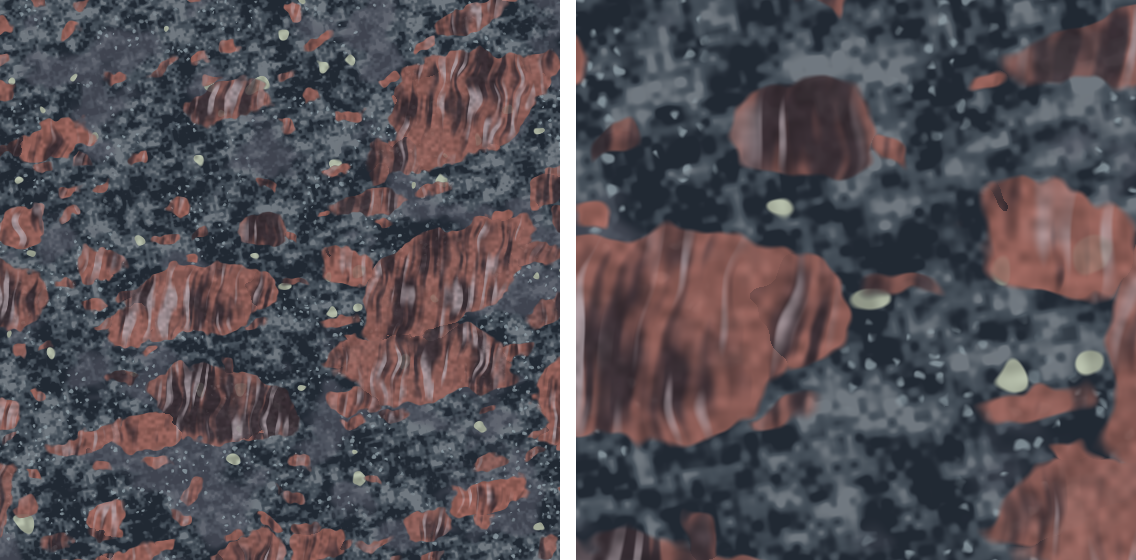
Left, the full canvas; right, a detail of the centre.
A Shadertoy shader for this texture:

```glsl
// Polished granite: streaked brick-red feldspar crystals in a speckled blue-grey groundmass.

const float TILT = 0.17;
const vec3 INK    = vec3(0.13, 0.16, 0.20);
const vec3 SLATE  = vec3(0.27, 0.31, 0.35);
const vec3 ASH    = vec3(0.44, 0.47, 0.50);
const vec3 MAUVE  = vec3(0.33, 0.34, 0.39);
const vec3 WINE   = vec3(0.22, 0.17, 0.19);
const vec3 BRICK  = vec3(0.57, 0.37, 0.34);
const vec3 PALE   = vec3(0.68, 0.62, 0.64);
const vec3 FROST  = vec3(0.58, 0.64, 0.67);
const vec3 LICHEN = vec3(0.65, 0.68, 0.61);

vec2 hash2(vec2 p) {
    vec3 q = fract(p.xyx * vec3(0.1031, 0.1030, 0.0973));
    q += dot(q, q.yzx + 33.33);
    return fract((q.xx + q.yz) * q.zy);
}

float noise(vec2 p) {
    vec2 i = floor(p), f = fract(p);
    f = f * f * (3.0 - 2.0 * f);
    float low  = mix(hash2(i).x, hash2(i + vec2(1, 0)).x, f.x);
    float high = mix(hash2(i + vec2(0, 1)).x, hash2(i + vec2(1, 1)).x, f.x);
    return mix(low, high, f.y);
}

float fbm(vec2 p) {
    float sum = 0.0, weight = 0.533;
    for (int i = 0; i < 4; i++) {
        sum += weight * noise(p);
        p = mat2(1.6, 1.2, -1.2, 1.6) * p + 17.3;
        weight *= 0.5;
    }
    return sum;
}

vec2 rotate(vec2 p, float angle) {
    float c = cos(angle), s = sin(angle);
    return vec2(c * p.x + s * p.y, c * p.y - s * p.x);
}

vec2 wobble(vec2 p, float freq) {
    return vec2(noise(p * freq), noise(p * freq + 57.0)) - 0.5;
}

// Nearest scattered crystal: x = signed distance, y = random tone.
vec2 crystals(vec2 p, vec2 cell, vec2 minHalf, vec2 maxHalf, float chance, float seed) {
    vec2 nearest = vec2(1.0, 0.0);
    float row = floor(p.y / cell.y);
    for (int j = -1; j <= 1; j++) {
        float y = row + float(j);
        float shift = hash2(vec2(y + 100.0, seed)).x;
        float column = floor(p.x / cell.x - shift);
        for (int i = -1; i <= 1; i++) {
            vec2 id = vec2(column + float(i), y) + 100.0 + seed;
            vec2 place = hash2(id), size = hash2(id + 31.7), kind = hash2(id + 73.1);
            if (kind.x > chance) continue;
            vec2 corner = vec2(column + float(i) + shift, y);
            vec2 q = p - (corner + 0.25 + 0.5 * place) * cell;
            q = rotate(q, (size.x - 0.5) * 0.5);
            q.x += (place.y - 0.5) * 1.1 * q.y;
            vec2 halfSize = mix(minHalf, maxHalf, size);
            vec2 r = pow(abs(q) / halfSize, vec2(3.0));
            float d = (pow(r.x + r.y, 1.0 / 3.0) - 1.0) * halfSize.y;
            if (d < nearest.x) nearest = vec2(d, kind.y);
        }
    }
    return nearest;
}

vec2 closer(vec2 a, vec2 b) { return a.x < b.x ? a : b; }

// Coverage of small irregular round specks.
float specks(vec2 p, float cell, float radius, float chance, float seed) {
    vec2 id = floor(p / cell);
    vec2 place = hash2(id + seed), kind = hash2(id + seed + 41.3);
    vec2 q = p - (id + 0.3 + 0.4 * place) * cell;
    q += wobble(p, 0.7 / radius) * radius;
    float r = radius * mix(0.45, 1.0, kind.y);
    return step(kind.x, chance) * (1.0 - smoothstep(r - 0.0015, r + 0.0015, length(q)));
}

vec3 groundmass(vec2 p) {
    vec2 along = p * vec2(0.75, 1.0);
    float v = fbm(along * 20.0) + 0.9 * (noise(along * 80.0) - 0.5)
            + 0.65 * (noise(p * 190.0) - 0.5);
    vec3 color = mix(INK, SLATE, smoothstep(0.2, 0.65, v));
    color = mix(color, ASH, smoothstep(0.6, 1.0, v));
    float cloud = smoothstep(0.56, 0.7, fbm(along * 13.0 + 40.0));
    color = mix(color, MAUVE, 0.6 * cloud);
    float cluster = smoothstep(0.4, 0.65, noise(p * 17.0 + 9.0));
    float flecks = max(specks(p, 0.013, 0.0032, 0.3, 5.0), specks(p + 0.4, 0.019, 0.004, 0.25, 19.0));
    return mix(color, FROST, 0.75 * flecks * cluster);
}

// Fibres run near vertical; the rim is redder than the core.
vec3 feldspar(vec2 uv, float d, float tone) {
    vec2 q = uv + wobble(uv, 28.0) * 0.018;
    q.x -= 0.12 * q.y;
    float fibres = 0.6 * noise(q * vec2(85.0, 11.0)) + 0.4 * noise(q * vec2(180.0, 32.0) + 8.0);
    float patches = fbm(uv * 16.0 + tone * 50.0);
    float rim = smoothstep(-0.018, 0.0, d);
    float s = fibres + 0.9 * (patches - 0.5) + 0.35 * (tone - 0.5) + 0.14 * rim;
    vec3 color = mix(WINE, BRICK, smoothstep(0.2, 0.68, s));
    float veins = noise(q * vec2(125.0, 17.0) + 23.0) + 0.9 * (fbm(uv * 9.0 + 71.0) - 0.5);
    color = mix(color, PALE, 0.85 * smoothstep(0.58, 0.9, veins) * (1.0 - 0.6 * rim));
    return color * (0.86 + 0.28 * noise(uv * 150.0));
}

void mainImage(out vec4 fragColor, in vec2 fragCoord) {
    vec2 uv = fragCoord / min(iResolution.x, iResolution.y);
    vec2 p = rotate(uv, TILT);

    // Ragged crystals in three sizes
    vec2 w = p + 0.03 * wobble(p, 13.0) + 0.02 * wobble(p, 38.0) + 0.008 * wobble(p, 95.0);
    vec2 grain = crystals(w, vec2(0.42, 0.29), vec2(0.10, 0.055), vec2(0.17, 0.09), 0.62, 3.0);
    grain = closer(grain, crystals(w, vec2(0.17, 0.11), vec2(0.035, 0.02), vec2(0.07, 0.036), 0.58, 11.0));
    grain = closer(grain, crystals(w, vec2(0.07, 0.05), vec2(0.011, 0.007), vec2(0.024, 0.014), 0.38, 27.0));

    // Matrix, crystals, then pale mineral specks
    vec3 color = groundmass(p);
    float cover = 1.0 - smoothstep(-0.002, 0.002, grain.x);
    color = mix(color, feldspar(uv, grain.x, grain.y), cover * mix(0.8, 1.0, grain.y));
    float chips = max(specks(p, 0.062, 0.011, 0.16, 61.0), specks(p, 0.17, 0.021, 0.1, 83.0));
    color = mix(color, LICHEN * (0.85 + 0.3 * noise(p * 120.0)), chips * (1.0 - 0.8 * cover));

    fragColor = vec4(color, 1.0);
}
```
